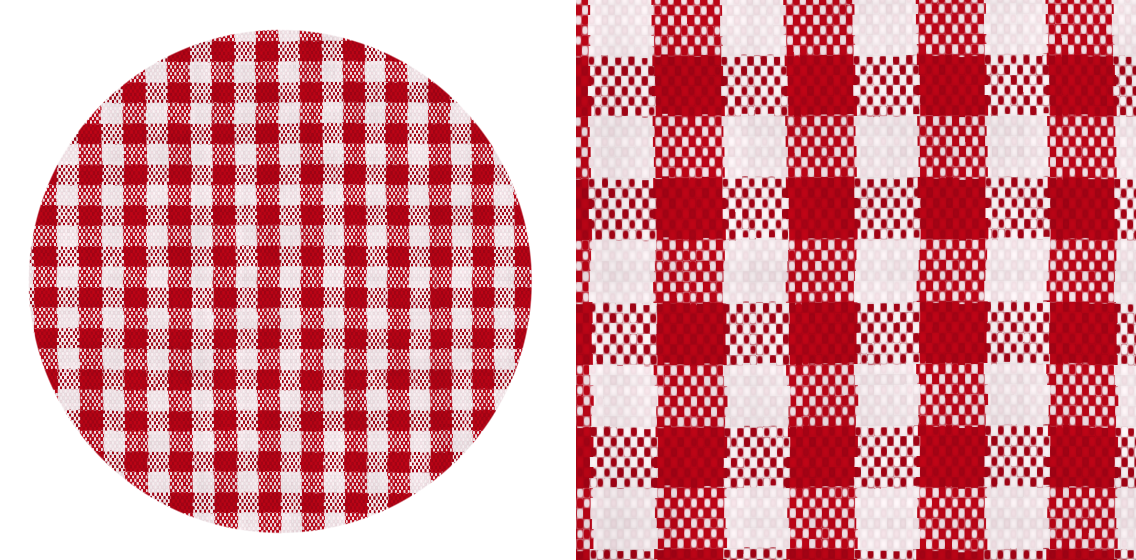
Left: the whole. Right: its middle third, enlarged.
Reproduce this texture procedurally as a Shadertoy shader.

```glsl
// Round swatch of red and white gingham in plain weave, on a white ground.

const float PI = 3.14159265;
const vec3 GROUND = vec3(1.0);
const vec3 WARP_RED = vec3(0.73, 0.015, 0.085);
const vec3 WEFT_RED = vec3(0.63, 0.01, 0.08);
const vec3 WARP_WHITE = vec3(0.965, 0.93, 0.94);
const vec3 WEFT_WHITE = vec3(0.93, 0.86, 0.88);

const vec2 DISC_CENTER = vec2(0.5005, 0.4975);
const float DISC_RADIUS = 0.449;
const vec2 STRIPE_CENTER = vec2(0.478, 0.5417);
const vec2 STRIPE_PITCH = vec2(0.0781, 0.0733);
const vec2 STRIPE_WIDTH = vec2(0.52, 0.49);
const vec2 THREADS = vec2(20.0, 12.0); // threads per stripe repeat

float hash(vec2 p) {
    return fract(sin(dot(p, vec2(127.1, 311.7))) * 43758.5453);
}

// Value noise that wraps after a whole number of cells
float wrappedNoise(vec2 p, float period) {
    vec2 i = floor(p);
    vec2 f = smoothstep(0.0, 1.0, fract(p));
    float a = hash(mod(i, period));
    float b = hash(mod(i + vec2(1.0, 0.0), period));
    float c = hash(mod(i + vec2(0.0, 1.0), period));
    float d = hash(mod(i + vec2(1.0, 1.0), period));
    return mix(mix(a, b, f.x), mix(c, d, f.x), f.y);
}

// Coverage of a stripe centred on whole numbers
float stripe(float x, float width, float blur) {
    float d = abs(fract(x + 0.5) - 0.5) - 0.5 * width;
    return 1.0 - smoothstep(-blur, blur, d);
}

// Stripe coordinates, with the slight pull of hand-laid cloth
vec2 clothCoords(vec2 uv) {
    vec2 p = uv;
    p.x += 0.006 * (uv.y - 0.65);
    p += 0.0025 * (vec2(wrappedNoise(uv * 7.0, 7.0),
                        wrappedNoise(uv * 7.0 + 3.0, 7.0)) - 0.5);
    vec2 c = (p - STRIPE_CENTER) / STRIPE_PITCH;
    c.x += 0.0037 * c.x * c.x;
    return c;
}

vec3 gingham(vec2 uv, float pixel) {
    vec2 cloth = clothCoords(uv);
    vec2 thread = cloth * THREADS;
    vec2 id = floor(thread);

    // Frayed stripe edges differ from thread to thread
    vec2 fray = 0.035 * (vec2(hash(vec2(id.y, 3.0)), hash(vec2(id.x, 7.0))) - 0.5);
    vec2 blur = 0.7 * pixel / STRIPE_PITCH;
    float redWarp = stripe(cloth.x + fray.x, STRIPE_WIDTH.x, blur.x);
    float redWeft = stripe(cloth.y + fray.y, STRIPE_WIDTH.y, blur.y);

    // Over and under: the warp lies slightly more on top
    vec2 wave = cos(PI * (thread - 0.5));
    float weave = wave.x * wave.y;
    float slack = 0.3 * (hash(id) - 0.5);
    float warpOver = smoothstep(-0.4, 0.4, weave + 0.14 + slack);

    vec3 warp = mix(WARP_WHITE, WARP_RED, redWarp);
    vec3 weft = mix(WEFT_WHITE, WEFT_RED, redWeft);
    vec3 color = mix(weft, warp, warpOver);

    // Thread relief, uneven yarn and soft blotches
    color *= 0.96 + 0.05 * abs(weave);
    color *= 0.98 + 0.03 * hash(vec2(id.x, 11.0)) + 0.03 * hash(vec2(id.y, 17.0));
    return color * (0.97 + 0.04 * wrappedNoise(uv * 24.0, 24.0));
}

void mainImage(out vec4 fragColor, in vec2 fragCoord) {
    vec2 uv = fragCoord / iResolution.xy;
    float pixel = 1.0 / iResolution.y;
    float edge = length(uv - DISC_CENTER) - DISC_RADIUS;
    float disc = 1.0 - smoothstep(-pixel, pixel, edge);
    vec3 color = mix(GROUND, gingham(uv, pixel), disc);
    fragColor = vec4(clamp(color, 0.0, 1.0), 1.0);
}
```
